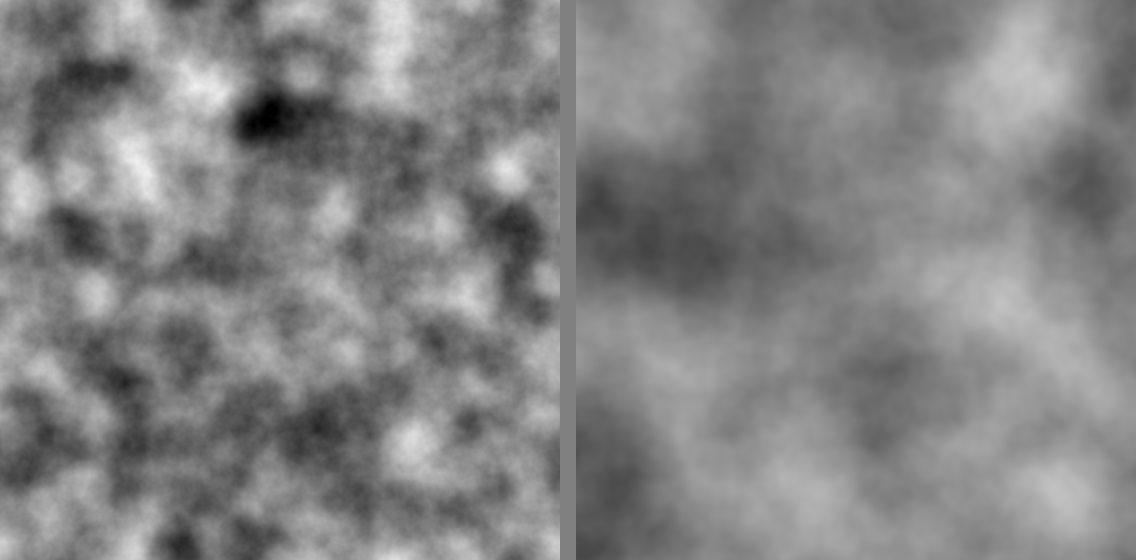
Left, the full canvas; right, a detail of the centre.
This texture is drawn by a Shadertoy shader. Its source:

```glsl
// Soft grey clouds: broad shapes are a sum of cosine waves in all directions
// with random phases; fine wisps are octaves of wrapping gradient noise.
// Waves and lattices repeat a whole number of times, so the canvas tiles.

#define MEAN_GREY 0.505
#define WAVE_STRENGTH 0.65
#define MAIN_WAVES 2.9
#define MAX_WAVES 14
#define WISP_STRENGTH 0.18
#define WISP_CELLS 16
#define WISP_OCTAVES 4
#define SEED 5u

const float TAU = 6.2831853;

// Integer hash of a cell and a layer, from 0 to 1
float hashCell(ivec2 cell, uint layer) {
    uint h = uint(cell.x) * 1597334677u ^ uint(cell.y) * 3812015801u;
    h ^= (layer + SEED * 31u) * 2654435769u;
    h = (h ^ (h >> 16)) * 2146121005u;
    h = (h ^ (h >> 15)) * 2221713035u;
    h ^= h >> 16;
    return float(h >> 8) / 16777216.0;
}

// Strength of a wave by its count across the canvas, fading into the wisps
float waveAmplitude(float k) {
    float fade = 1.0 - smoothstep(8.0, float(MAX_WAVES), k);
    return fade * k / pow(k * k + MAIN_WAVES * MAIN_WAVES, 1.5);
}

// Evenly spread waves over one half plane of directions
float broadClouds(vec2 uv) {
    float sum = 0.0;
    for (int y = 0; y <= MAX_WAVES; y++) {
        for (int x = -MAX_WAVES; x <= MAX_WAVES; x++) {
            bool mirrored = y == 0 && x <= 0;
            if (mirrored || x * x + y * y >= MAX_WAVES * MAX_WAVES) continue;
            vec2 wave = vec2(x, y);
            float phase = hashCell(ivec2(x + MAX_WAVES, y), 9u);
            sum += waveAmplitude(length(wave)) * cos(TAU * (dot(wave, uv) + phase));
        }
    }
    return sum;
}

// Slope of a random unit gradient at one wrapped lattice corner
float cornerSlope(ivec2 corner, vec2 toPoint, int period, uint layer) {
    ivec2 wrapped = ((corner % period) + period) % period;
    float angle = TAU * hashCell(wrapped, layer);
    return dot(vec2(cos(angle), sin(angle)), toPoint);
}

// Gradient noise that repeats after a whole number of cells
float tilingNoise(vec2 p, int period, uint layer) {
    ivec2 cell = ivec2(floor(p));
    vec2 f = fract(p);
    vec2 blend = f * f * f * (f * (f * 6.0 - 15.0) + 10.0);
    ivec2 right = ivec2(1, 0), up = ivec2(0, 1);
    float a = cornerSlope(cell, f, period, layer);
    float b = cornerSlope(cell + right, f - vec2(right), period, layer);
    float c = cornerSlope(cell + up, f - vec2(up), period, layer);
    float d = cornerSlope(cell + right + up, f - 1.0, period, layer);
    return mix(mix(a, b, blend.x), mix(c, d, blend.x), blend.y);
}

// Octave sum; shifted lattices keep their zero points from lining up
float fineWisps(vec2 uv) {
    float sum = 0.0, strength = 1.0;
    int period = WISP_CELLS;
    for (int i = 0; i < WISP_OCTAVES; i++) {
        vec2 shift = fract(float(i) * vec2(0.618, 0.414));
        sum += strength * tilingNoise(uv * float(period) + shift, period, uint(i));
        strength *= 0.5;
        period *= 2;
    }
    return sum;
}

void mainImage(out vec4 fragColor, in vec2 fragCoord) {
    vec2 uv = fragCoord / iResolution.xy;
    float grey = MEAN_GREY + WAVE_STRENGTH * broadClouds(uv) + WISP_STRENGTH * fineWisps(uv);
    fragColor = vec4(vec3(clamp(grey, 0.0, 1.0)), 1.0);
}
```
